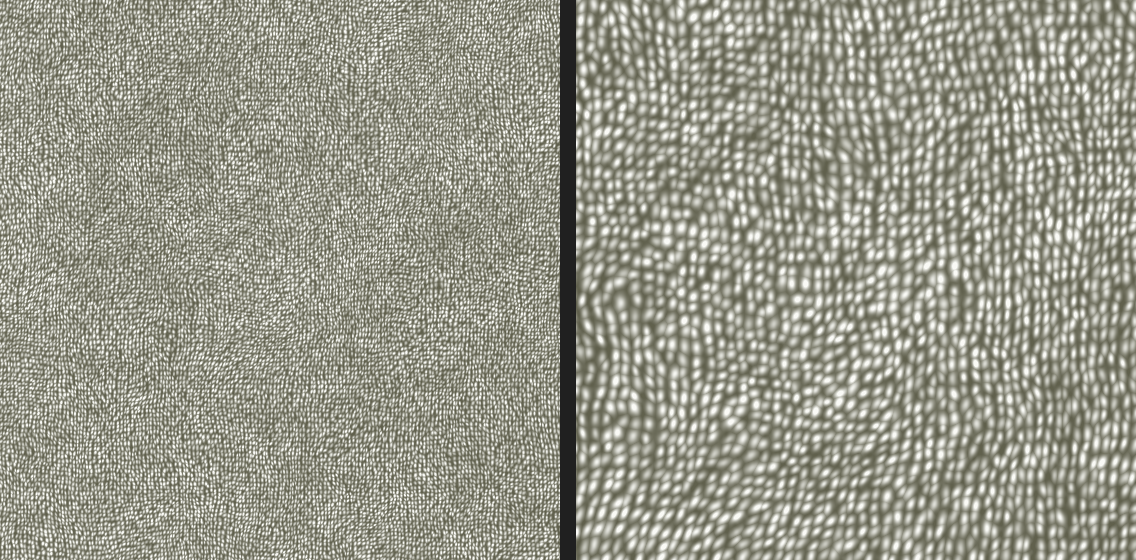
Left: the whole. Right: its middle third, enlarged.
Write a WebGL 2 fragment shader that draws this texture.

```glsl
#version 300 es
precision highp float;
// Grey-green terry cloth: dense rows of small leaning yarn loops with dark gaps.

#define LOOPS vec2(150.0, 126.0)     // loops across and up the canvas
#define LOOP_RADII vec2(0.41, 0.63)  // loop half-size in cells
#define JITTER 0.44                  // scatter of loop centres in cells
#define WARP 0.9                     // bending of the rows in cells
#define LEAN 0.28                    // mean lean to the right, radians
#define FALLOFF 1.6                  // darkening from crown to gap
#define CLUMPING 0.22                // brightness change between patches
#define FUZZ 0.16                    // fine fibre contrast
#define GAP_COLOR vec3(0.375, 0.375, 0.300)
#define CROWN_COLOR vec3(0.980, 0.982, 0.965)

uniform vec2 u_resolution;
out vec4 fragColor;

float hash(vec2 p) {
  return fract(sin(dot(p, vec2(127.1, 311.7))) * 43758.5453);
}

vec2 hash2(vec2 p) {
  return vec2(hash(p), hash(p + vec2(37.2, 17.9)));
}

float noise(vec2 p) {
  vec2 i = floor(p);
  vec2 f = fract(p);
  f = f * f * (3.0 - 2.0 * f);
  float low = mix(hash(i), hash(i + vec2(1.0, 0.0)), f.x);
  float high = mix(hash(i + vec2(0.0, 1.0)), hash(i + 1.0), f.x);
  return mix(low, high, f.y);
}

// Height of the pile: the tallest of the neighbouring loops.
float pile(vec2 p) {
  vec2 cell = floor(p);
  float height = 0.0;
  for (int y = -1; y <= 1; y++) {
    for (int x = -1; x <= 1; x++) {
      vec2 id = cell + vec2(x, y);
      vec2 center = id + 0.5 + JITTER * (hash2(id) - 0.5);
      float angle = LEAN + 1.3 * (noise(id * 0.11 + 40.0) - 0.5)
                  + 0.9 * (hash(id + 71.3) - 0.5);
      float c = cos(angle);
      float s = sin(angle);
      vec2 d = p - center;
      d = vec2(c * d.x - s * d.y, s * d.x + c * d.y);
      d /= LOOP_RADII * mix(0.85, 1.15, hash(id + 9.7));
      float crown = mix(0.68, 1.18, hash(id + 53.1));
      height = max(height, crown * exp(-FALLOFF * dot(d, d)));
    }
  }
  return height;
}

void main() {
  vec2 uv = gl_FragCoord.xy / u_resolution;
  vec2 p = uv * LOOPS;

  // Rows wander gently and are ruffled in places.
  vec2 bend = vec2(noise(p * 0.21), noise(p * 0.17 + 90.0)) - 0.5;
  vec2 sway = vec2(noise(uv * 7.0 + 5.0), noise(uv * 6.0 + 25.0)) - 0.5;
  float tone = pile(p + WARP * bend + 3.0 * sway);

  // Patches of raised pile, faint creases along the rows, and soft light.
  float patches = 0.6 * noise(p * 0.28 + 11.0) + 0.4 * noise(p * 0.08 + 60.0);
  float crease = noise(uv * vec2(6.0, 45.0) + 31.0) - 0.5;
  tone *= 1.0 + 2.0 * CLUMPING * (patches - 0.5) + 0.12 * crease;
  tone += 0.05 * (noise(uv * 4.0 + 3.0) - 0.5) + 0.03 * (0.5 - uv.x);

  // Fibres break up the surface of each loop.
  tone += FUZZ * (noise(p * vec2(2.9, 2.3)) - 0.5);

  vec3 color = mix(GAP_COLOR, CROWN_COLOR, clamp(tone, 0.0, 1.0));
  fragColor = vec4(color, 1.0);
}
```
